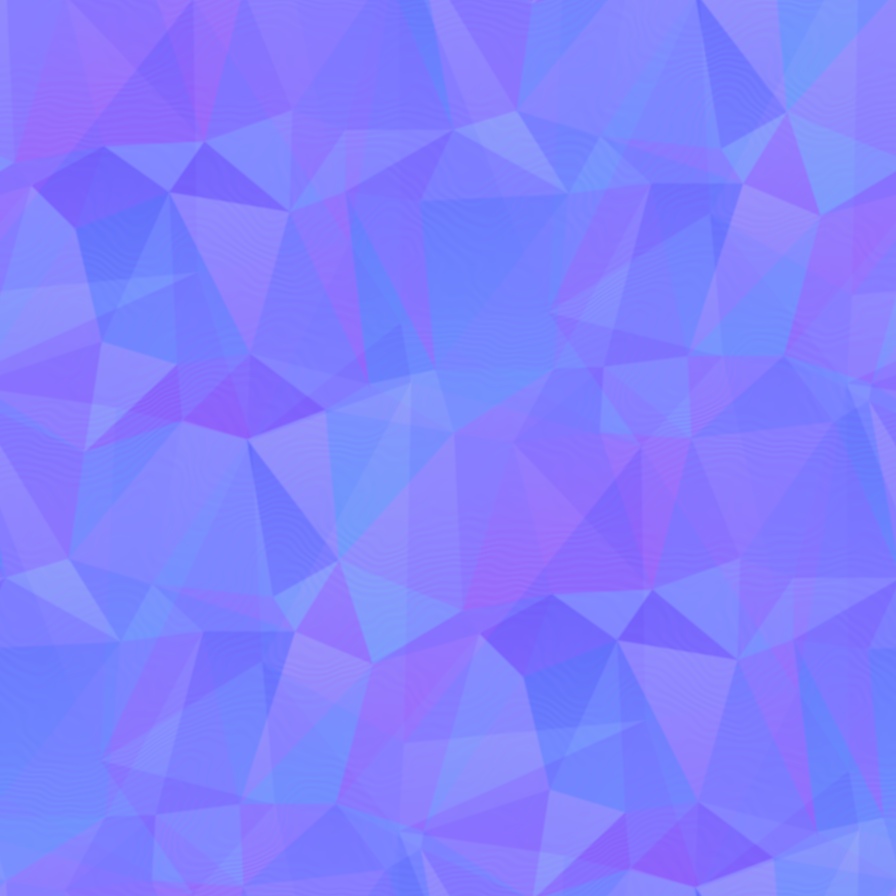
Give the GLSL for this texture map, as a three.js fragment shader.

```glsl
varying vec2 vUv;

const vec2 FOLD_GRID = vec2(10.0, 8.0);    // sharp facets, columns and rows
const vec2 BROAD_GRID = vec2(6.0, 4.0);    // faint large facets
const vec2 RIPPLE_GRID = vec2(8.0, 8.0);
const vec2 JITTER = vec2(0.38, 0.26);
const vec2 FLAT_TILT = vec2(0.65, 1.1);    // tilt share in low rows
const vec2 TALL_TILT = vec2(1.15, 0.8);    // tilt share in high rows
const vec2 MEAN_TILT = vec2(0.003, 0.002);
const float ROW_SHIFT = 0.2;
const float FOLD_TILT = 0.072;
const float BROAD_TILT = 0.030;
const float BEND = 5.0;
const float EDGE = 0.0022;
const float RIPPLE_LINES = 60.0;
const float RIPPLE_WARP = 11.0;
const float RIPPLE_TILT = 0.013;
const float RIPPLE_STEP = 0.0015;
const float TAU = 6.2831853;

// Random pair from -1 to 1
vec2 hash2(vec2 p) {
  vec3 q = fract(vec3(p.xyx) * vec3(0.1031, 0.1030, 0.0973));
  q += dot(q, q.yzx + 33.33);
  return fract((q.xx + q.yz) * q.zy) * 2.0 - 1.0;
}

// Repeat each half height, moved by half the width
vec2 wrapCell(vec2 cell, vec2 grid) {
  float band = floor(cell.y / (grid.y * 0.5));
  return vec2(mod(cell.x - band * grid.x * 0.5, grid.x), cell.y - band * grid.y * 0.5);
}

float cross2(vec2 a, vec2 b) { return a.x * b.y - a.y * b.x; }

float area(vec2 a, vec2 b, vec2 c) { return cross2(b - a, c - a); }

float lattice(vec2 cell, vec2 f, vec2 corner) {
  vec2 g = hash2(wrapCell(cell + corner, RIPPLE_GRID) + 71.0);
  return dot(g, f - corner);
}

float gradientNoise(vec2 p) {
  vec2 i = floor(p), f = p - i;
  vec2 u = f * f * f * (f * (f * 6.0 - 15.0) + 10.0);
  return mix(mix(lattice(i, f, vec2(0.0)), lattice(i, f, vec2(1.0, 0.0)), u.x),
             mix(lattice(i, f, vec2(0.0, 1.0)), lattice(i, f, vec2(1.0)), u.x), u.y);
}

// Scattered mesh corner in canvas units
vec2 corner(vec2 cell, vec2 grid) {
  vec2 w = wrapCell(cell, grid);
  float shift = ROW_SHIFT * (1.0 - 2.0 * mod(w.y, 2.0));
  return (cell + JITTER * hash2(w + grid) + vec2(0.0, shift)) / grid;
}

float edgeDistance(vec2 p, vec2 a, vec2 b) {
  return cross2(b - a, p - a) / max(length(b - a), 0.0001);
}

// Adds one facet: tilt in xy, coverage in z
vec3 facet(vec2 p, vec2 a, vec2 b, vec2 c, vec2 cell, vec2 grid, float upper) {
  float inside = min(edgeDistance(p, a, b), min(edgeDistance(p, b, c), edgeDistance(p, c, a)));
  float cover = smoothstep(-EDGE, EDGE, inside);
  vec2 w = wrapCell(cell, grid);
  vec2 h = hash2(w * 3.7 + grid.yx + upper * 47.0 + 19.0);
  float low = 1.0 - mod(w.y, 2.0);
  vec2 tilt = h * mix(TALL_TILT, FLAT_TILT, low);
  tilt.y += low * (upper - 0.5) * 0.6;
  tilt += BEND * h.yx * (p.y - (a.y + b.y + c.y) / 3.0);
  return vec3(tilt, 1.0) * cover;
}

// Tilt of a mesh of triangles, each cell cut along its better diagonal
vec2 crumple(vec2 p, vec2 grid) {
  vec3 sum = vec3(0.0);
  vec2 home = floor(p * grid);
  for (int y = -1; y <= 1; y++) {
    for (int x = -1; x <= 1; x++) {
      vec2 cell = home + vec2(float(x), float(y));
      vec2 a = corner(cell, grid);
      vec2 b = corner(cell + vec2(1.0, 0.0), grid);
      vec2 c = corner(cell + vec2(1.0), grid);
      vec2 d = corner(cell + vec2(0.0, 1.0), grid);
      bool rising = min(area(a, b, c), area(a, c, d)) > min(area(a, b, d), area(b, c, d));
      sum += facet(p, a, b, rising ? c : d, cell, grid, 0.0);
      sum += facet(p, rising ? a : b, c, d, cell, grid, 1.0);
    }
  }
  return sum.xy / max(sum.z, 0.0001);
}

// Fine wavy rings and grain lines
float ripple(vec2 p) {
  float warp = gradientNoise(p * RIPPLE_GRID) + 0.12 * gradientNoise(p * RIPPLE_GRID * 4.0);
  return sin(TAU * (RIPPLE_LINES * p.y + RIPPLE_WARP * warp));
}

void main() {
  vec2 p = vUv;
  vec2 tilt = MEAN_TILT + FOLD_TILT * crumple(p, FOLD_GRID) + BROAD_TILT * crumple(p, BROAD_GRID);

  // Ripple slope, fading in patches
  float h = ripple(p);
  vec2 slope = vec2(ripple(p + vec2(RIPPLE_STEP, 0.0)), ripple(p + vec2(0.0, RIPPLE_STEP))) - h;
  float strength = 0.7 + 0.6 * gradientNoise(p * RIPPLE_GRID * 0.5 + 2.0);
  tilt += RIPPLE_TILT * strength * slope;

  // Pack the unit normal as a colour
  float z = sqrt(max(1.0 - 4.0 * dot(tilt, tilt), 0.0));
  gl_FragColor = vec4(0.5 + tilt, 0.5 + 0.5 * z, 1.0);
}
```
